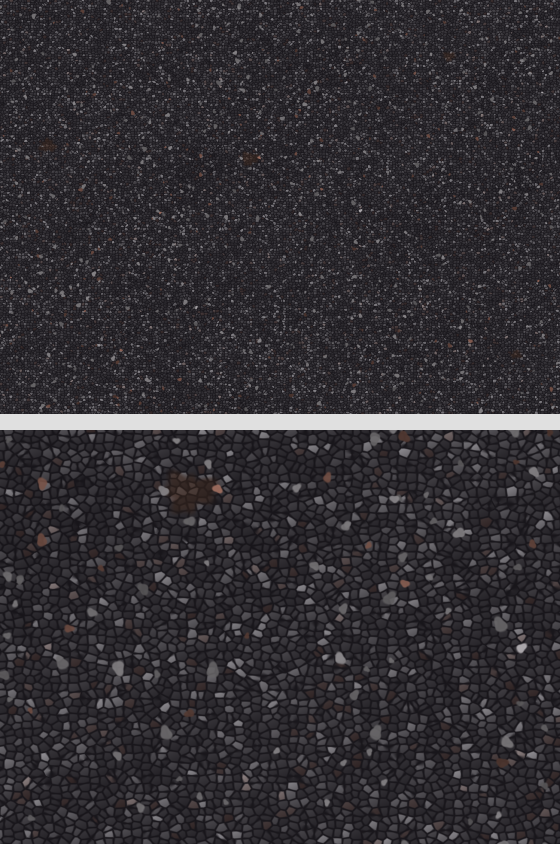
Top, the full canvas; bottom, a detail of the centre.
Reproduce this texture procedurally as a WebGL 1 fragment shader.

```glsl
precision highp float;
// Dark mineral-grit surface: tightly packed charcoal grains from cellular noise,
// scattered pale and reddish pebbles on turned grids, and a few rusty stains.
// Lengths are in canvas heights; four samples per pixel smooth the edges.
uniform vec2 u_resolution;

const float GRAIN_DENSITY = 148.0;
const float PEBBLE_DENSITY = 46.0;
const float STAIN_DENSITY = 4.2;
const vec3 COOL_TINT = vec3(0.002, -0.007, 0.012);
const vec3 PALE_STONE = vec3(0.50, 0.49, 0.50);
const vec3 RED_STONE = vec3(0.42, 0.29, 0.25);
const vec3 RUST = vec3(0.25, 0.175, 0.145);

vec3 hash3(vec2 cell, float seed) {
  vec3 q = fract(vec3(cell.xyx + seed * 17.3) * vec3(0.1031, 0.1030, 0.0973));
  q += dot(q, q.yxz + 33.33);
  return fract((q.xxy + q.yzz) * q.zyx);
}

mat2 turn(float angle) {
  float c = cos(angle);
  float s = sin(angle);
  return mat2(c, s, -s, c);
}

// Slow, faint changes of brightness across the sheet.
float unevenness(vec2 p) {
  float wave = sin(p.x * 9.0 + 2.0 * sin(p.y * 5.0));
  wave += sin(p.y * 21.0 + 1.5 * sin(p.x * 7.0 + 1.0));
  wave += sin(p.x * 31.0 - p.y * 17.0);
  return wave / 3.0;
}

// Packed grains: the two nearest cell points give dark gaps and grain faces.
vec3 grains(vec2 p, float density) {
  vec2 q = p * density * vec2(0.92, 1.08);
  vec2 base = floor(q);
  float nearest = 9.0;
  float second = 9.0;
  vec3 trait = vec3(0.0);
  vec2 toCentre = vec2(0.0);
  for (int j = -1; j <= 1; j++) {
    for (int i = -1; i <= 1; i++) {
      vec2 cell = base + vec2(float(i), float(j));
      vec3 h = hash3(cell, 1.0);
      vec2 d = cell + 0.08 + 0.84 * h.xy - q;
      float dist = length(d);
      if (dist < nearest) {
        second = nearest;
        nearest = dist;
        trait = h;
        toCentre = d;
      } else {
        second = min(second, dist);
      }
    }
  }
  float face = smoothstep(0.02, 0.38, second - nearest);
  float lightness = trait.z;
  float tone = 0.165 + 0.13 * lightness * lightness + 0.19 * pow(lightness, 10.0);
  tone *= 1.0 + 0.22 * dot(toCentre, vec2(0.5, -0.85));
  tone = mix(0.092, tone, face) * (1.0 + 0.05 * unevenness(p));
  float warmth = 0.035 * step(0.94, fract(trait.x * 7.0 + trait.y * 5.0)) * face;
  return vec3(tone) + COOL_TINT + warmth * vec3(1.0, 0.0, -0.5);
}

// One sparse layer of rounded stones laid over the base colour.
vec3 addPebbles(vec3 base, vec2 p, float density, float seed) {
  vec2 q = turn(0.6 + seed) * p * density + seed * 13.7 + 60.0;
  vec2 cell = floor(q);
  vec3 place = hash3(cell, seed);
  vec3 look = hash3(cell, seed + 5.0);
  vec2 d = turn(look.x * 6.283) * (q - cell - 0.3 - 0.4 * place.xy);
  float radius = mix(0.11, 0.26, look.y * look.y);
  float angle = atan(d.y, d.x);
  float edge = length(d * vec2(0.85, 1.2)) - radius * (1.0 + 0.13 * sin(3.0 * angle + look.z * 6.0));
  float present = step(place.z, 0.11);
  float cover = present * (1.0 - smoothstep(-0.04, 0.05, edge));
  float bright = mix(0.68, 1.12, look.z) + 0.4 * step(0.97, look.x);
  vec3 stone = mix(PALE_STONE, RED_STONE, step(0.83, fract(look.x * 9.0)));
  return mix(base, min(stone * bright, vec3(0.9)), cover * 0.9);
}

// Rare ragged rust spots, letting the grain show through.
vec3 addStains(vec3 base, vec2 p, float density) {
  vec2 q = p * density;
  vec2 cell = floor(q);
  vec3 place = hash3(cell, 9.0);
  vec3 look = hash3(cell, 12.0);
  vec2 d = q - cell - 0.2 - 0.6 * place.xy;
  float angle = atan(d.y, d.x);
  float ragged = 1.0 + 0.18 * sin(3.0 * angle + look.x * 6.0) + 0.12 * sin(7.0 * angle + look.y * 6.0);
  float radius = mix(0.035, 0.08, look.z) * ragged;
  float edge = length(d * vec2(0.85, 1.15)) - radius;
  float cover = step(place.z, 0.24) * (1.0 - smoothstep(-0.025, 0.015, edge));
  vec3 stained = RUST * mix(0.75, 1.0, smoothstep(0.09, 0.26, base.g));
  return mix(base, stained, 0.72 * cover);
}

vec3 surface(vec2 p) {
  vec3 color = addStains(grains(p, GRAIN_DENSITY), p, STAIN_DENSITY);
  color = addPebbles(color, p, PEBBLE_DENSITY, 2.0);
  return addPebbles(color, p, PEBBLE_DENSITY * 1.17, 3.0);
}

void main() {
  vec3 sum = vec3(0.0);
  for (int j = 0; j < 2; j++) {
    for (int i = 0; i < 2; i++) {
      vec2 offset = (vec2(float(i), float(j)) - 0.5) * 0.5;
      sum += surface((gl_FragCoord.xy + offset) / u_resolution.y);
    }
  }
  gl_FragColor = vec4(sum * 0.25, 1.0);
}
```
